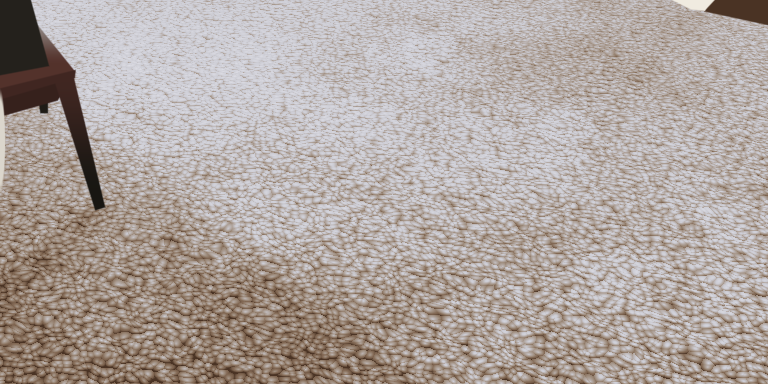
Write a Shadertoy shader that draws this texture.

```glsl
// Sunlit cut-pile carpet seen at a slant, with the corner of a dark wooden table.
// Tufts are cellular noise in perspective; their shading and the soft light
// form one tone value that is looked up in a brown-to-cool-white ramp.

const vec3 UMBER = vec3(0.29, 0.20, 0.14);
const vec3 BROWN = vec3(0.51, 0.41, 0.33);
const vec3 TAN   = vec3(0.62, 0.55, 0.49);
const vec3 GREY  = vec3(0.71, 0.67, 0.65);
const vec3 COOL  = vec3(0.80, 0.80, 0.83);
const vec3 BLACK = vec3(0.12, 0.11, 0.09);
const vec3 WOOD  = vec3(0.25, 0.15, 0.13);
const vec3 CREAM = vec3(0.86, 0.84, 0.80);

const float HORIZON = 2.4;                    // height of the vanishing line
const vec2  TUFT_DENSITY = vec2(112.0, 430.0);
const float TUFT_SLANT = 0.25;
const float NEAR_CONTRAST = 1.0;
const float FAR_CONTRAST = 0.45;
const int   FOOTPRINTS = 11;

float hash(vec2 p) {
    return fract(sin(dot(p, vec2(127.1, 311.7))) * 43758.5453);
}

vec2 hash2(vec2 p) {
    return vec2(hash(p), hash(p + 37.3));
}

float noise(vec2 p) {
    vec2 i = floor(p), f = fract(p);
    f = f * f * (3.0 - 2.0 * f);
    return mix(mix(hash(i), hash(i + vec2(1, 0)), f.x),
               mix(hash(i + vec2(0, 1)), hash(i + vec2(1, 1)), f.x), f.y);
}

// Shading of the nearest tuft: round top, lit from above, own brightness
float tuftShade(vec2 q) {
    vec2 cell = floor(q), toTuft = vec2(0.0);
    float nearest = 9.0, id = 0.0;
    for (int y = -1; y <= 1; y++)
    for (int x = -1; x <= 1; x++) {
        vec2 c = cell + vec2(x, y);
        vec2 d = q - c - hash2(c);
        if (dot(d, d) < nearest) {
            nearest = dot(d, d);
            toTuft = d;
            id = hash(c + 91.7);
        }
    }
    return (0.45 - sqrt(nearest)) * 1.3 + toTuft.y * 0.4 + (id - 0.5) * 0.5;
}

vec3 carpetRamp(float t) {
    vec3 c = mix(UMBER, BROWN, smoothstep(-0.6, 0.0, t));
    c = mix(c, TAN, clamp(t * 3.0, 0.0, 1.0));
    c = mix(c, GREY, clamp(t * 3.0 - 1.0, 0.0, 1.0));
    c = mix(c, COOL, clamp(t * 3.0 - 2.0, 0.0, 1.0));
    return c + 0.12 * clamp(t - 1.0, 0.0, 0.8);
}

// Broad light on the floor: bright far left, brown near left
float floorLight(vec2 p) {
    float t = mix(0.34, 0.90, smoothstep(-0.05, 0.9, p.y));
    t += 0.16 * smoothstep(0.9, 0.1, p.x) * smoothstep(0.5, 0.95, p.y);
    t -= 0.24 * smoothstep(1.0, 1.9, p.x) * smoothstep(0.3, 0.9, p.y);
    t += 0.12 * smoothstep(0.9, 1.9, p.x) * smoothstep(0.5, 0.0, p.y);
    float diagonal = dot(p - vec2(0.25, 0.63), normalize(vec2(0.43, 0.60)));
    t -= 0.20 * smoothstep(0.06, -0.06, diagonal);
    t += 0.26 * (noise(p * vec2(3.0, 5.0) + 4.0) - 0.5);
    t += 0.18 * (noise(p * vec2(9.0, 16.0)) - 0.5);
    // Pressed footprints, pale with a soft rim
    for (int i = 0; i < FOOTPRINTS; i++) {
        vec2 r = hash2(vec2(i, 5.0));
        vec2 d = p - vec2(0.85 + 1.1 * r.x, 0.1 + 0.8 * r.y);
        d.y += d.x * (r.x - 0.5);
        float e = length(d / vec2(0.075, 0.045));
        t += 0.11 * smoothstep(1.1, 0.8, e) * smoothstep(0.1, 0.9, e);
    }
    // Shadow cast by the table leg
    vec2 a = vec2(0.26, 0.45), b = vec2(-0.05, 0.18);
    float h = clamp(dot(p - a, b - a) / dot(b - a, b - a), 0.0, 1.0);
    return t - 0.20 * smoothstep(0.05, 0.01, length(p - mix(a, b, h)));
}

float edgeSide(vec2 p, vec2 a, vec2 b) {
    vec2 e = normalize(b - a);
    return dot(p - a, vec2(-e.y, e.x));
}

// Smooth coverage of a convex quad with clockwise corners
float quad(vec2 p, vec2 a, vec2 b, vec2 c, vec2 d) {
    float s = max(max(edgeSide(p, a, b), edgeSide(p, b, c)),
                  max(edgeSide(p, c, d), edgeSide(p, d, a)));
    float px = 1.0 / iResolution.y;
    return smoothstep(px, -px, s);
}

void mainImage(out vec4 fragColor, in vec2 fragCoord) {
    vec2 p = fragCoord / iResolution.y;

    // Carpet pile
    vec2 q = vec2(p.x - 1.0, 1.0) * TUFT_DENSITY / (HORIZON - p.y);
    q.y += TUFT_SLANT * q.x;
    q += 1.4 * vec2(noise(q * 0.35), noise(q * 0.35 + 50.0));
    float contrast = mix(NEAR_CONTRAST, FAR_CONTRAST, p.y);
    vec3 col = carpetRamp(floorLight(p) + contrast * tuftShade(q));

    // Doorway corner
    col = mix(col, UMBER, quad(p, vec2(1.86, 1.02), vec2(2.02, 1.02), vec2(2.02, 0.93), vec2(1.835, 0.97)));
    col = mix(col, CREAM + 0.08, quad(p, vec2(1.71, 1.02), vec2(1.88, 1.02), vec2(1.835, 0.972), vec2(1.80, 0.975)));

    // Table: legs, apron, top, front edge, and the dark box on it
    col = mix(col, BLACK, quad(p, vec2(0.10, 0.74), vec2(0.125, 0.74), vec2(0.125, 0.705), vec2(0.105, 0.705)));
    col = mix(col, WOOD * 0.85, quad(p, vec2(-0.02, 0.75), vec2(0.19, 0.80), vec2(0.15, 0.738), vec2(-0.02, 0.69)));
    vec3 legColor = mix(BLACK * 0.8, WOOD, smoothstep(0.5, 0.8, p.y));
    col = mix(col, legColor, quad(p, vec2(0.143, 0.785), vec2(0.192, 0.80), vec2(0.274, 0.46), vec2(0.248, 0.452)));
    vec3 topColor = mix(WOOD * 1.3, GREY * 0.8, smoothstep(0.83, 0.95, p.y));
    col = mix(col, topColor, quad(p, vec2(-0.02, 0.86), vec2(0.09, 0.945), vec2(0.197, 0.812), vec2(-0.02, 0.752)));
    col = mix(col, WOOD, quad(p, vec2(-0.02, 0.765), vec2(0.197, 0.818), vec2(0.195, 0.797), vec2(-0.02, 0.735)));
    col = mix(col, BLACK + 0.02, quad(p, vec2(-0.02, 1.02), vec2(0.075, 1.02), vec2(0.128, 0.828), vec2(-0.02, 0.80)));

    // Pale cloth at the left border
    float cloth = length((p - vec2(0.0, 0.63)) / vec2(0.014, 0.13));
    col = mix(col, CREAM, smoothstep(1.1, 0.8, cloth));

    fragColor = vec4(col, 1.0);
}
```
